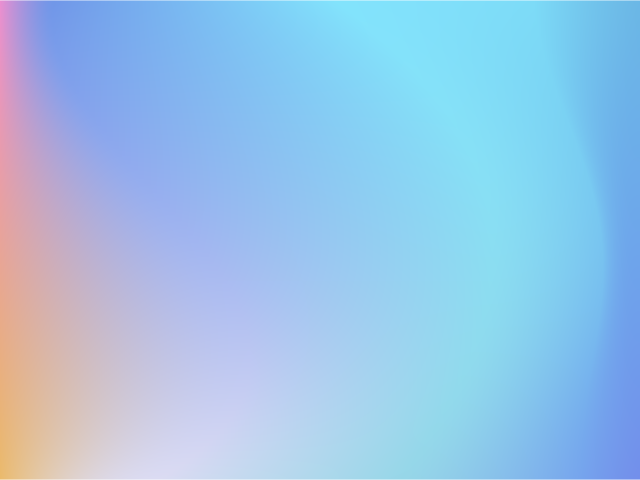
A Shadertoy shader for this background:

```glsl
// A soft colour wash: pink and amber at the left, blue to lavender, cyan, then a blue fold.
// Four curved strands run from top to bottom, each with its own vertical colour ramp;
// every pixel is eased between the two strands beside it.

// Smooth quadratic ramp passing through three colours at depth 0, 0.5 and 1.
vec3 ramp(float d, vec3 top, vec3 middle, vec3 bottom) {
    return top * (1.0 - d) * (1.0 - 2.0 * d)
         + middle * 4.0 * d * (1.0 - d)
         + bottom * d * (2.0 * d - 1.0);
}

// Position between two strands, limited to 0..1.
float between(float left, float right, float x) {
    return clamp((x - left) / (right - left), 0.0, 1.0);
}

// Quick start, gentle arrival.
float easeOut(float t, float power) {
    return 1.0 - pow(1.0 - t, power);
}

void mainImage(out vec4 fragColor, in vec2 fragCoord) {
    vec2 uv = fragCoord / iResolution.xy;
    float x = uv.x;
    float depth = 1.0 - uv.y;
    float bow = depth * (1.0 - depth);
    float swell = pow(sin(3.14159 * depth), 2.0);

    // Horizontal course of each strand
    float blueX = 0.085 + 0.163 * depth + bow * (1.695 * depth - 0.29);
    float cyanX = 0.521 + 0.104 * depth + bow * (0.91 - 0.26 * depth);
    float foldX = 0.833 + 0.078 * depth + 0.068 * swell;

    // Colours along the strands and the two side edges
    vec3 warm = ramp(depth, vec3(0.92, 0.56, 0.82), vec3(0.91, 0.64, 0.60), vec3(0.92, 0.73, 0.42));
    vec3 blue = ramp(depth, vec3(0.44, 0.59, 0.91), vec3(0.63, 0.71, 0.94), vec3(0.86, 0.86, 0.95));
    vec3 cyan = ramp(depth, vec3(0.51, 0.89, 0.99), vec3(0.54, 0.87, 0.95), vec3(0.59, 0.84, 0.91));
    vec3 fold = ramp(depth, vec3(0.49, 0.86, 0.97), vec3(0.47, 0.77, 0.94), vec3(0.46, 0.64, 0.93));
    vec3 cool = ramp(depth, vec3(0.42, 0.72, 0.90), vec3(0.43, 0.65, 0.92), vec3(0.45, 0.56, 0.92));

    // Blend from left to right
    vec3 color = mix(warm, blue, easeOut(between(0.0, blueX, x), mix(1.5, 2.1, depth)));
    color = mix(color, cyan, between(blueX, cyanX, x));
    color = mix(color, fold, pow(between(cyanX, foldX, x), 1.3));
    color = mix(color, cool, easeOut(between(foldX, 1.0, x), 1.3 + 1.5 * swell));

    // Pale hairline along the top and bottom borders
    float border = min(uv.y, depth);
    color = mix(color, vec3(1.0), 0.5 * (1.0 - smoothstep(0.0005, 0.0025, border)));

    fragColor = vec4(color, 1.0);
}
```
